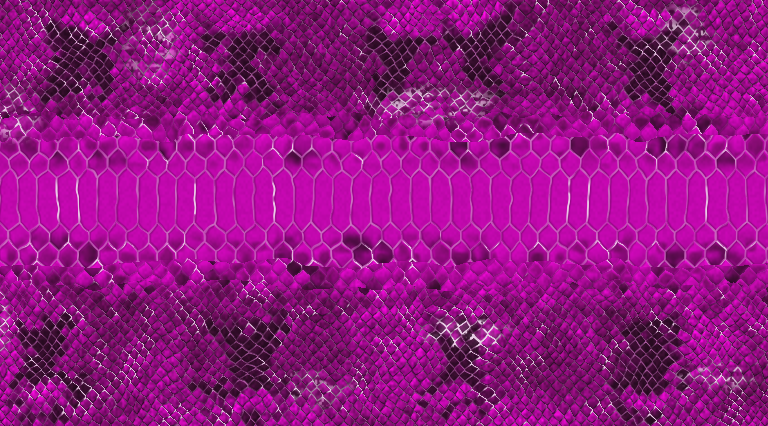
Write a WebGL 1 fragment shader that draws this texture.

```glsl
precision highp float;
uniform vec2 u_resolution;

// Layout, in units of the canvas height
const float SPINE_Y = 0.53;
const float SPINE_HALF = 0.042;    // straight part of the long scales
const float SPINE_PHASE = 0.943;
const float BELLY_SIZE = 0.0461;
const float MIDDLE_SIZE = 0.036;
const float FLANK_SIZE = 0.0265;
const float BELLY_EDGE = 0.150;
const float MIDDLE_EDGE = 0.200;

// Saddle markings along the upper and lower borders
const vec4 TOP_X = vec4(0.20, 0.575, 1.033, 1.526);
const vec4 LOW_X = vec4(0.106, 0.575, 1.068, 1.526);
const vec4 TOP_FORK = vec4(0.0, 0.0, 0.09, 0.0);

const vec3 BRIGHT = vec3(0.76, 0.03, 0.68);
const vec3 DEEP = vec3(0.43, 0.05, 0.36);
const vec3 INK = vec3(0.16, 0.05, 0.13);
const vec3 PALE = vec3(0.80, 0.44, 0.76);
const vec3 GLINT = vec3(0.95, 0.86, 0.94);

float hash(vec2 p) {
  return fract(sin(dot(p, vec2(127.1, 311.7))) * 43758.5453);
}

float noise(vec2 p) {
  vec2 i = floor(p), f = fract(p);
  f = f * f * (3.0 - 2.0 * f);
  return mix(mix(hash(i), hash(i + vec2(1.0, 0.0)), f.x),
             mix(hash(i + vec2(0.0, 1.0)), hash(i + 1.0), f.x), f.y);
}

float fbm(vec2 p) {
  return 0.55 * noise(p) + 0.3 * noise(p * 2.1 + 7.0) + 0.15 * noise(p * 4.3 + 3.0);
}

// Inner distance to a pointed hexagon whose tips have the given slope
float scaleEdge(vec2 o, float rowStep, float slope) {
  vec2 a = abs(o);
  float slant = (0.5 * rowStep - a.y - slope * (a.x - 0.25)) / sqrt(1.0 + slope * slope);
  return min(0.5 - a.x, slant);
}

// Staggered scale lattice: offset from the centre (xy), distance to the edge (z)
vec3 scaleCell(vec2 q, float rowStep, float slope) {
  vec2 period = vec2(1.0, 2.0 * rowStep);
  vec2 n = vec2(0.5, rowStep);
  vec2 a = q - period * floor(q / period + 0.5);
  vec2 b = q - n - period * floor((q - n) / period + 0.5);
  float ea = scaleEdge(a, rowStep, slope), eb = scaleEdge(b, rowStep, slope);
  return ea > eb ? vec3(a, ea) : vec3(b, eb);
}

float ellipse(vec2 p, vec2 radius) {
  return 1.0 - smoothstep(0.5, 1.3, length(p / radius));
}

// Ink (x) and bright heart (y) of one forked saddle; t runs in from the border
vec2 saddle(float x, float t, float fork, float heartT) {
  float ax = abs(x) - fork;
  float halo = ellipse(vec2(ax, t - 0.075), vec2(0.115, 0.075));
  float leg = 1.0 - smoothstep(0.01, 0.075, abs(ax - 0.5 * max(t - 0.14, 0.0)));
  leg *= smoothstep(0.03, 0.09, t) * (1.0 - smoothstep(0.19, 0.31, t));
  float heart = ellipse(vec2(ax, t - heartT), vec2(0.08 - 0.5 * max(t - heartT, 0.0), 0.033));
  return vec2(max(halo * 0.85, leg), heart);
}

// Broad wet highlights
float sheen(vec2 p) {
  float s = ellipse(p - vec2(0.352, 0.90), vec2(0.07, 0.10)) * 0.5;
  s += ellipse(p - vec2(0.035, 0.74), vec2(0.06, 0.07)) * 0.8;
  s += ellipse(p - vec2(1.02, 0.755), vec2(0.15, 0.045)) * 0.8;
  s += ellipse(p - vec2(1.09, 0.218), vec2(0.10, 0.038)) * 1.3;
  s += ellipse(p - vec2(1.69, 0.12), vec2(0.10, 0.035)) * 0.8;
  s += ellipse(p - vec2(0.0, 0.235), vec2(0.025, 0.08));
  s += ellipse(p - vec2(0.74, 0.09), vec2(0.09, 0.05)) * 0.5;
  s += ellipse(p - vec2(1.61, 0.92), vec2(0.07, 0.07)) * 0.7;
  return s;
}

void main() {
  vec2 p = gl_FragCoord.xy / u_resolution.y;
  float d = p.y - SPINE_Y;
  float away = abs(d);
  float seam = away + 0.03 * (noise(p * 18.0) - 0.5);

  // Scale size falls in steps from the spine to the flanks
  bool belly = seam < BELLY_EDGE;
  bool middle = !belly && seam < MIDDLE_EDGE;
  float size = belly ? BELLY_SIZE : (middle ? MIDDLE_SIZE : FLANK_SIZE);
  vec2 wobble = vec2(noise(p * 11.0), noise(p * 11.0 + 31.0)) - 0.5;
  vec2 ripple = vec2(noise(p * 45.0), noise(p * 45.0 + 17.0)) - 0.5;
  vec2 q = vec2(p.x - SPINE_PHASE, sign(d) * max(away - SPINE_HALF, 0.0));
  if (!belly) q.y = d;
  q += wobble * (belly ? 0.009 : 0.024) + ripple * 0.006;
  q /= size;
  vec3 cell = belly ? scaleCell(q, 0.94, 1.0) : scaleCell(q, middle ? 0.72 : 0.6, 0.95);
  float rnd = hash(floor((q - cell.xy) * 4.0 + 0.5));
  vec2 centre = p - cell.xy * size;

  // Markings are sampled near the scale centre, so each scale is tinted whole
  vec2 s = mix(p, centre, 0.75) + 0.09 * (vec2(fbm(p * 13.0), fbm(p * 13.0 + 9.0)) - 0.5);
  vec2 marks = vec2(0.0);
  for (int i = 0; i < 4; i++) {
    marks = max(marks, saddle(s.x - TOP_X[i], 1.0 - s.y, TOP_FORK[i], 0.04));
    marks = max(marks, saddle(s.x - LOW_X[i], s.y, 0.0, 0.065));
  }
  float flank = smoothstep(0.13, 0.28, away);
  float ring = smoothstep(0.06, 0.11, away) * (1.0 - smoothstep(0.2, 0.3, away));
  float ink = smoothstep(0.3, 0.85, marks.x + 0.65 * (rnd - 0.5)) * (1.0 - marks.y);
  float fleck = smoothstep(0.72, 0.95, rnd) * ring * noise(p * 50.0 + 5.0);
  float shade = flank * (0.12 + 0.75 * smoothstep(0.15, 0.75, fbm(s * 8.0))) * (1.0 - marks.y);
  shade += 0.45 * (rnd - 0.5) * smoothstep(0.1, 0.2, away);
  shade += ring * 0.75 * smoothstep(0.4, 0.85, noise(p * 38.0)) * smoothstep(0.02, 0.2, cell.z);
  vec3 color = mix(BRIGHT, DEEP, clamp(shade, 0.0, 1.0));
  color = mix(color, INK, max(ink * 0.9, fleck * 0.9));

  // Rounded relief and grain
  float outer = smoothstep(0.05, 0.2, away);
  color *= 1.0 + outer * 0.45 * (cell.y - 0.5 * cell.x);
  float grain = noise(p * vec2(190.0, 150.0)) - 0.5;
  color *= 1.0 + grain * mix(0.08, 0.5, flank);

  // Net between scales: pale at the spine, dark with lit rims on the flanks
  float px = 1.0 / (u_resolution.y * size);
  float net = 1.0 - smoothstep(0.015, 0.045 + 0.6 * px, cell.z);
  float rim = net * smoothstep(-0.1, 0.35, cell.x + cell.y);
  float shadow = 1.0 - smoothstep(0.05, 0.17, cell.z);
  float paleNet = belly ? 0.8 : 0.14 + 0.3 * ink;
  color *= 1.0 - 0.22 * shadow * (1.0 - flank) * step(cell.x, 0.0);
  color = mix(color, color * 0.4, net * flank * (1.0 - ink));
  color = mix(color, PALE, net * paleNet * (0.35 + 0.9 * noise(p * 40.0)));
  color = mix(color, PALE, rim * flank * 0.75 * noise(p * 60.0 + 2.0));

  // Glints: upright on the spine, scattered over the sheen
  float column = floor((p.x - SPINE_PHASE) / BELLY_SIZE);
  float spark = step(0.5 + 0.4 * smoothstep(0.3, 1.1, p.x), hash(vec2(column, 5.0)));
  spark *= net * (1.0 - smoothstep(0.03, 0.06, away)) * smoothstep(0.2, 0.5, noise(p * vec2(20.0, 45.0)));
  float wet = sheen(p) * smoothstep(0.3, 0.7, noise(p * vec2(45.0, 90.0)));
  wet *= 0.12 + 0.88 * max(net, step(0.75, rnd) * smoothstep(0.35, 0.65, grain + 0.5));
  wet += rim * 0.9 * smoothstep(0.62, 0.85, noise(p * 26.0 + 4.0)) * smoothstep(0.06, 0.1, away);
  color = mix(color, GLINT, clamp(wet + spark * 0.85, 0.0, 0.92));

  gl_FragColor = vec4(color, 1.0);
}
```
